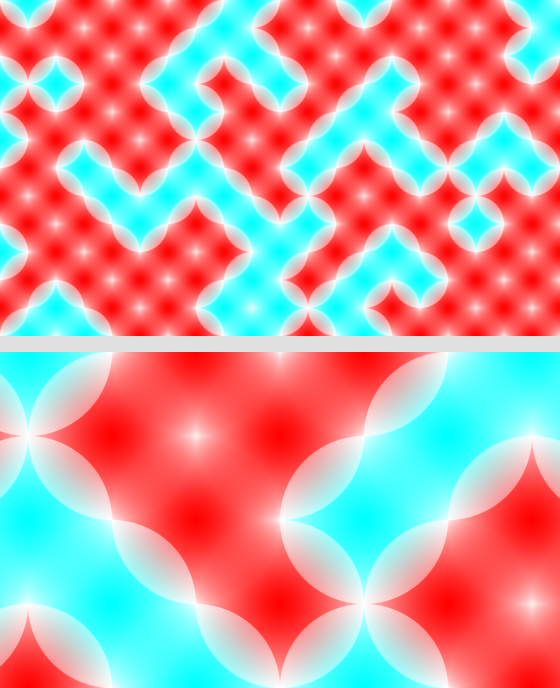
Top: the whole. Bottom: its middle third, enlarged.
Write a WebGL 1 fragment shader that draws this pattern.

```glsl
precision highp float;
// Random red and cyan discs on a diagonal lattice, with pale petals where the two colours overlap.
uniform vec2 u_resolution;

const float UNITS_ACROSS = 20.0;
const float CYAN_SHARE = 0.37;
const float CLUMPING = 0.4;
const float GLOW_POWER = 1.3;
const float SPARKLE_SHARPNESS = 0.7;
const float PETAL_POWER = 0.63;

float hash(vec2 p) {
  vec3 q = fract(vec3(p.xyx) * vec3(0.1031, 0.1030, 0.0973));
  q += dot(q, q.yzx + 33.33);
  return fract((q.x + q.y) * q.z);
}

// 1 for a cyan disc, 0 for a red one; slow waves gather discs into clumps
float isCyan(vec2 center) {
  float wave = sin(0.75 * center.x + 0.2 * center.y + 0.2)
             * sin(0.7 * center.y - 0.25 * center.x + 2.3);
  return step(hash(center + 17.0), CYAN_SHARE + CLUMPING * wave);
}

// Full colour at paleness 0, white at paleness 1
vec3 tint(float cyan, float paleness) {
  return mix(vec3(1.0, paleness, paleness), vec3(paleness, 1.0, 1.0), cyan);
}

float discCoverage(float dist, float softness) {
  return 1.0 - smoothstep(1.0 - softness, 1.0 + softness, dist);
}

// Saturated at the disc centres, rising to a sharp white sparkle where four discs touch
float glow(float reach) {
  return 1.0 - pow(max(1.0 - pow(reach, GLOW_POWER), 0.00001), SPARKLE_SHARPNESS);
}

vec3 discPattern(vec2 p, float softness) {
  // Each unit square has disc centres on one diagonal only
  vec2 cell = floor(p);
  float parity = mod(cell.x + cell.y, 2.0);
  vec2 centerA = cell + vec2(1.0 - parity, 0.0);
  vec2 centerB = cell + vec2(parity, 1.0);
  float distA = length(p - centerA);
  float distB = length(p - centerB);
  float cyanA = isCyan(centerA);
  float cyanB = isCyan(centerB);

  // Disc colour of the nearer centre
  float reachA = clamp(distA, 0.001, 1.0);
  float reachB = clamp(distB, 0.001, 1.0);
  vec3 color = tint(distA < distB ? cyanA : cyanB, glow(reachA * reachB));

  // Petal: overlap of two discs of different colour
  vec3 petal = tint(cyanA, pow(reachA, PETAL_POWER))
             * tint(cyanB, pow(reachB, PETAL_POWER));
  float overlap = discCoverage(distA, softness) * discCoverage(distB, softness);
  return mix(color, petal, overlap * abs(cyanA - cyanB));
}

void main() {
  float unitsPerPixel = UNITS_ACROSS / u_resolution.x;
  vec2 p = gl_FragCoord.xy * unitsPerPixel;
  gl_FragColor = vec4(discPattern(p, 0.7 * unitsPerPixel), 1.0);
}
```
